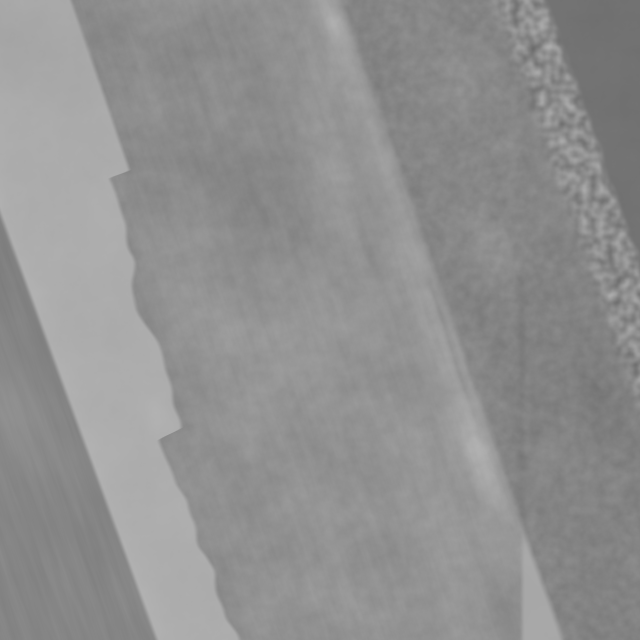
Write a WebGL 1 fragment shader that draws this texture.

```glsl
precision highp float;
// Soft grey slanted strips: a pale notched band, a broad mottled strip and
// rougher dark ground, split by leaning edge lines. Gradient noise adds
// the mottling, grain and streaks; soft ellipses add the local light.

#define LEAN 0.345          // sideways run of the strips per unit of height
#define EDGE_BLUR 0.005
#define PALE_BAND 0.675
#define MIDDLE_STRIP 0.572
#define RIGHT_GROUND 0.517
#define LEFT_GROUND 0.520
#define DARK_CORNER 0.448
#define MOTTLE 0.055
#define GRAIN 0.035
#define STREAKS 0.040
#define SPECKLE 0.130

uniform vec2 u_resolution;

vec2 gradientAt(vec2 cell) {
  float a = 6.2832 * fract(sin(dot(cell, vec2(127.1, 311.7))) * 43758.55);
  return vec2(cos(a), sin(a));
}

float gradientNoise(vec2 p) {
  vec2 i = floor(p), f = fract(p);
  vec2 w = f * f * f * (f * (f * 6.0 - 15.0) + 10.0);
  vec2 e = vec2(1.0, 0.0);
  float low = mix(dot(gradientAt(i), f), dot(gradientAt(i + e), f - e), w.x);
  float high = mix(dot(gradientAt(i + e.yx), f - e.yx),
                   dot(gradientAt(i + 1.0), f - 1.0), w.x);
  return mix(low, high, w.y);
}

float fbm(vec2 p) {
  float sum = 0.0, amp = 0.6;
  for (int i = 0; i < 4; i++) {
    sum += amp * gradientNoise(p);
    p = p * 2.03 + vec2(7.3, 3.1);
    amp *= 0.55;
  }
  return sum;
}

// 0 left of the edge, 1 right of it
float rightOf(float x, float edge, float blur) {
  return smoothstep(-blur, blur, x - edge);
}

// Soft ellipse whose long axis follows the strips
float glow(vec2 p, vec2 centre, vec2 radius) {
  vec2 d = p - centre;
  d.x += LEAN * d.y;
  d /= radius;
  return exp(-dot(d, d));
}

// Right side of the pale band: three leaning runs with two notches
float notchedEdge(float y, float x) {
  float top = 0.111 + 0.344 * (1.0 - y);
  float middle = 0.170 + 0.284 * (0.725 - y) - 0.013 * smoothstep(0.07, 0.0, abs(y - 0.53));
  float bottom = 0.250 + 0.384 * (0.315 - y);
  float upperStep = 0.727 + 0.10 * (x - 0.18);
  float lowerStep = 0.318 + 0.25 * (x - 0.25);
  float edge = mix(bottom, middle, smoothstep(-0.006, 0.006, y - lowerStep));
  edge = mix(edge, top, smoothstep(-0.006, 0.006, y - upperStep));
  float ragged = 1.0 - smoothstep(0.70, 0.74, y);
  return edge + ragged * 0.012 * gradientNoise(vec2(y * 24.0, 4.7));
}

void main() {
  vec2 p = gl_FragCoord.xy / u_resolution;
  float drop = 1.0 - p.y;
  vec2 strip = vec2(p.x + LEAN * p.y, p.y);

  // Shared noise
  float mottle = fbm(p * 9.0);
  float grain = fbm(p * 42.0);
  float streak = fbm(strip * vec2(60.0, 5.0) + 11.0);
  float roughness = gradientNoise(p * 75.0) + 0.6 * gradientNoise(p * 38.0 + 5.0);

  // Edge lines
  float bandLeft = 0.245 - 0.367 * p.y;
  float bandRight = notchedEdge(p.y, p.x);
  float mainEdge = 0.534 + LEAN * drop + 0.004 * gradientNoise(vec2(p.y * 9.0, 1.5));
  float cornerEdge = 0.853 + 0.353 * drop + 0.006 * gradientNoise(vec2(p.y * 35.0, 8.5));

  // Left ground
  float left = LEFT_GROUND + STREAKS * streak + 0.02 * mottle;
  left += 0.035 * glow(p, vec2(0.02, 0.36), vec2(0.05, 0.10));
  left -= 0.025 * glow(p, vec2(0.0, 0.56), vec2(0.04, 0.10));

  // Pale band, brightest along its outer side
  float pale = PALE_BAND + 0.018 * mottle + 0.008 * grain;
  pale += 0.018 * exp(-abs(p.x - bandLeft) / 0.025);
  pale -= 0.025 * glow(p, vec2(0.05, 0.93), vec2(0.12, 0.12));
  pale += 0.025 * glow(p, vec2(0.245, 0.35), vec2(0.025, 0.03));

  // Middle strip
  float middle = MIDDLE_STRIP + MOTTLE * mottle + GRAIN * grain + 0.6 * STREAKS * streak;
  middle -= 0.035 * glow(p, vec2(0.35, 0.80), vec2(0.15, 0.18));
  middle -= 0.025 * glow(p, vec2(0.46, 0.66), vec2(0.05, 0.06));
  middle += 0.030 * glow(p, vec2(0.40, 0.46), vec2(0.08, 0.08));
  middle += 0.030 * glow(p, vec2(0.53, 0.70), vec2(0.04, 0.14));
  middle += 0.022 * glow(p, vec2(0.70, 0.22), vec2(0.08, 0.16));
  middle -= 0.030 * exp(-abs(p.x - bandRight) / 0.035);
  middle -= 0.040 * glow(p, vec2(0.580, 0.60), vec2(0.014, 0.06));

  // Ridge and crease beside the main edge
  float inset = mainEdge - p.x;
  float ridge = exp(-pow((inset - 0.030) / 0.024, 2.0));
  middle += 0.042 * ridge * smoothstep(0.12, 0.34, p.y);
  middle -= 0.035 * exp(-pow((inset - 0.016) / 0.005, 2.0))
          * smoothstep(0.34, 0.42, p.y) * smoothstep(0.60, 0.50, p.y);
  middle += 0.070 * glow(p, vec2(0.525, 0.96), vec2(0.018, 0.04));
  middle += 0.070 * glow(p, vec2(0.748, 0.28), vec2(0.020, 0.07));
  float wedge = rightOf(p.x, 0.816, 0.005) * smoothstep(0.20, 0.13, p.y);
  middle = mix(middle, 0.655 + 0.02 * mottle, wedge);
  middle -= 0.025 * glow(p, vec2(0.795, 0.03), vec2(0.025, 0.08)) * (1.0 - wedge);

  // Right ground with a faint upright seam
  float right = RIGHT_GROUND + 0.7 * MOTTLE * mottle + 1.3 * GRAIN * grain + 0.025 * roughness;
  right += 0.022 * glow(p, vec2(0.72, 0.86), vec2(0.12, 0.16));
  right += 0.040 * glow(p, vec2(0.775, 0.61), vec2(0.035, 0.06));
  right -= 0.022 * glow(p, vec2(0.93, 0.40), vec2(0.06, 0.15));
  right -= 0.025 * exp(-pow((p.x - 0.815) / 0.007, 2.0)) * smoothstep(0.64, 0.55, p.y);

  // Speckled strip against the dark corner
  float speckled = rightOf(p.x, cornerEdge - 0.078, 0.018);
  right += speckled * (0.035 + SPECKLE * roughness);
  float corner = DARK_CORNER + 0.02 * mottle + 0.008 * grain;
  right = mix(right, corner, rightOf(p.x, cornerEdge, 0.008));

  // Assemble from left to right
  float grey = mix(left, pale, rightOf(p.x, bandLeft, EDGE_BLUR));
  grey = mix(grey, middle, rightOf(p.x, bandRight, EDGE_BLUR));
  grey = mix(grey, right, rightOf(p.x, mainEdge, EDGE_BLUR * 1.4));
  gl_FragColor = vec4(vec3(grey), 1.0);
}
```
